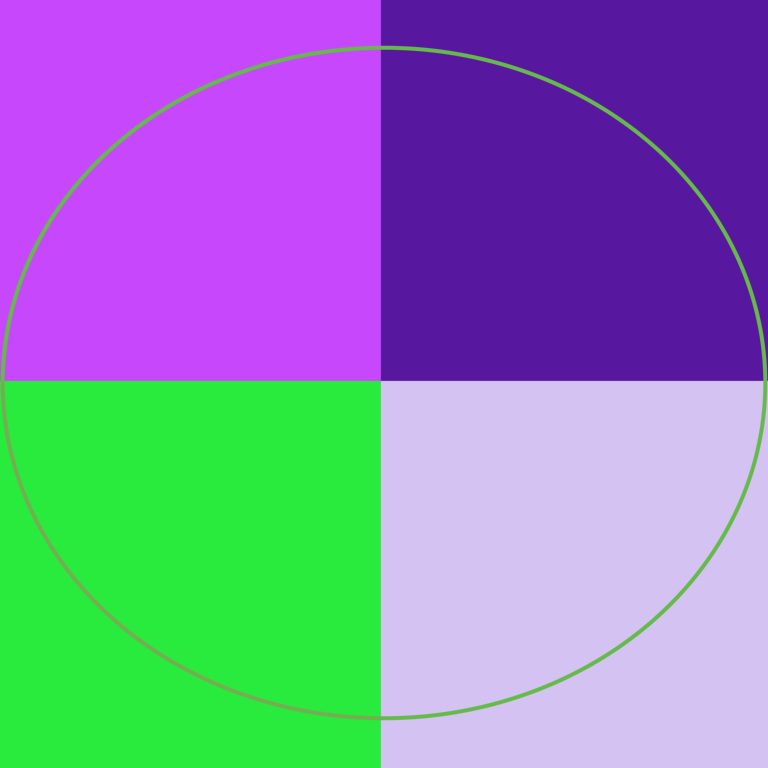
This background is drawn by a WebGL 2 fragment shader. Its source:

```glsl
#version 300 es
precision highp float;
// Four flat colour quadrants crossed by a thin green ellipse outline.

uniform vec2 u_resolution;
out vec4 outColor;

const vec3 VIOLET = vec3(0.775, 0.28, 0.99);
const vec3 INDIGO = vec3(0.34, 0.09, 0.62);
const vec3 GREEN = vec3(0.16, 0.92, 0.24);
const vec3 LAVENDER = vec3(0.83, 0.765, 0.95);
const vec3 LEAF = vec3(0.40, 0.73, 0.30);
const vec3 OLIVE = vec3(0.46, 0.68, 0.32);

// Antialiased step around an edge
float softStep(float edge, float x, float blur) {
    return smoothstep(edge - blur, edge + blur, x);
}

// Approximate signed distance to an axis-aligned ellipse
float ellipseDistance(vec2 p, vec2 radii) {
    float level = length(p / radii);
    float slope = length(p / (radii * radii));
    return level * (level - 1.0) / max(slope, 0.0001);
}

// Coverage of a stroke centred on a distance of zero
float stroke(float dist, float width, float blur) {
    return 1.0 - softStep(0.5 * width, abs(dist), blur);
}

// Four colours meeting at one point
vec3 quadrants(vec2 uv, vec2 meeting, float blur) {
    float right = softStep(meeting.x, uv.x, blur);
    float upper = softStep(meeting.y, uv.y, blur);
    vec3 bottomRow = mix(GREEN, LAVENDER, right);
    vec3 topRow = mix(VIOLET, INDIGO, right);
    return mix(bottomRow, topRow, upper);
}

void main() {
    vec2 uv = gl_FragCoord.xy / u_resolution;
    float blur = 0.8 / min(u_resolution.x, u_resolution.y);
    vec2 meeting = vec2(0.496, 0.504);

    vec3 color = quadrants(uv, meeting, blur);

    // Outline, duller over the green quadrant
    float dist = ellipseDistance(uv - vec2(0.5, 0.5013), vec2(0.4965, 0.4365));
    float lowerLeft = (1.0 - softStep(meeting.x, uv.x, blur))
                    * (1.0 - softStep(meeting.y, uv.y, blur));
    vec3 lineColor = mix(LEAF, OLIVE, lowerLeft);
    color = mix(color, lineColor, stroke(dist, 0.0052, blur));

    outColor = vec4(color, 1.0);
}
```
